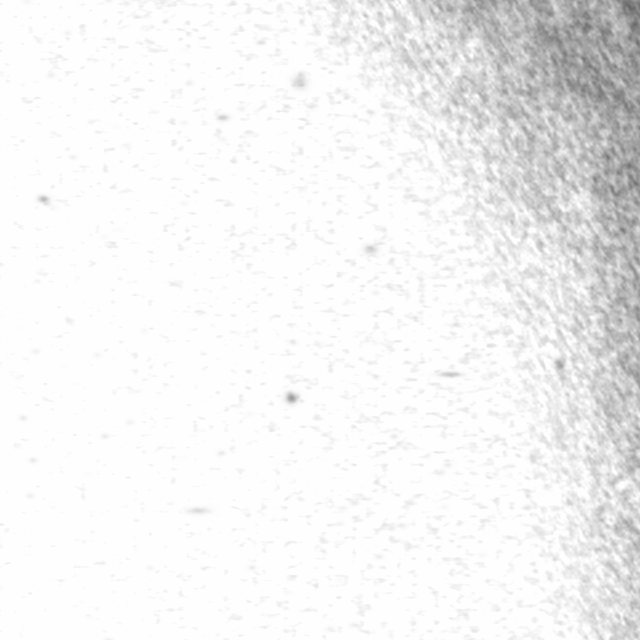
Reproduce this texture procedurally as a WebGL 2 fragment shader.

```glsl
#version 300 es
precision highp float;
// Grainy grey shade on white paper, deepening past a curved edge to the upper right.
// Stretched value noise gives flat flecks on the paper and slanted fibres in the
// shade; a clipped tone thins the flecks toward the left, and soft specks lie on top.
uniform vec2 u_resolution;
out vec4 fragColor;

float hash(vec2 p) {
    vec3 q = fract(p.xyx * vec3(0.1031, 0.1030, 0.0973));
    q += dot(q, q.yzx + 33.33);
    return fract((q.x + q.y) * q.z);
}

float noise(vec2 p) {
    vec2 cell = floor(p);
    vec2 f = fract(p);
    f = f * f * (3.0 - 2.0 * f);
    float low = mix(hash(cell), hash(cell + vec2(1, 0)), f.x);
    float high = mix(hash(cell + vec2(0, 1)), hash(cell + vec2(1, 1)), f.x);
    return mix(low, high, f.y);
}

// Two octaves, the second turned to hide the lattice
float grain(vec2 p) {
    vec2 turned = mat2(0.8, 0.6, -0.6, 0.8) * p;
    return 0.68 * noise(p + 11.0) + 0.32 * noise(turned * 1.7 + 170.0);
}

// Soft elliptical spot with a slightly ragged outline
float speck(vec2 uv, vec2 center, vec2 radius) {
    vec2 p = (uv - center) / radius;
    float ragged = 0.7 + 0.6 * noise(uv * 150.0 + 40.0);
    return exp(-dot(p, p) * ragged);
}

// Small faint spots, at most one in each cell of a jittered grid
float scatteredSpecks(vec2 uv) {
    float sum = 0.0;
    vec2 home = floor(uv * 22.0);
    for (int y = -1; y <= 1; y++) {
        for (int x = -1; x <= 1; x++) {
            vec2 cell = home + vec2(x, y);
            vec2 jitter = vec2(hash(cell + 31.0), hash(cell + 57.0));
            float strength = smoothstep(0.8, 1.0, hash(cell + 83.0));
            sum += strength * speck(uv, (cell + jitter) / 22.0, vec2(0.006, 0.004));
        }
    }
    return sum;
}

void main() {
    vec2 uv = gl_FragCoord.xy / u_resolution;

    // Signed horizontal distance past the curved edge of the shade
    float past = uv.x - (0.93 - 0.12 * uv.y - 0.29 * uv.y * uv.y * uv.y);

    // Broad tone: falls below zero on the paper, so only grain peaks show there
    float tone = 0.36 * smoothstep(-0.14, 0.4, past);
    tone += 0.05 * smoothstep(0.9, 1.0, uv.x);
    tone -= 0.025 * (1.0 - smoothstep(-0.2, 0.02, past));
    tone -= 0.075 * clamp(-past - 0.2, 0.0, 0.7);

    // Fibres run down to the right, along the edge
    vec2 fibre = vec2(dot(uv, vec2(0.55, -0.835)), dot(uv, vec2(0.835, 0.55)));
    float flecks = grain(uv * vec2(85.0, 150.0));
    float fibres = grain(fibre * vec2(78.0, 145.0) + 200.0);
    float inShade = smoothstep(-0.2, 0.1, past);
    float texture_ = mix(flecks, fibres, inShade) - 0.5;
    float dark = tone + texture_ * mix(0.27, 0.36, inShade);

    // Cloudy blotches and fine grit inside the shade
    dark += tone * 0.5 * (noise(fibre * vec2(14.0, 30.0) + 90.0) - 0.5);
    dark += 0.1 * inShade * (noise(uv * 240.0) - 0.5);
    dark = max(dark, 0.0);

    // Loose spots and the few prominent ones
    dark += 0.08 * scatteredSpecks(uv);
    dark += 0.38 * speck(uv, vec2(0.456, 0.378), vec2(0.009, 0.008));
    dark += 0.30 * speck(uv, vec2(0.875, 0.431), vec2(0.008, 0.010));
    dark += 0.26 * speck(uv, vec2(0.069, 0.689), vec2(0.008, 0.005));
    dark += 0.18 * speck(uv, vec2(0.349, 0.816), vec2(0.009, 0.005));
    dark += 0.17 * speck(uv, vec2(0.469, 0.872), vec2(0.010, 0.010));
    dark += 0.17 * speck(uv, vec2(0.580, 0.610), vec2(0.011, 0.007));
    dark += 0.20 * speck(uv, vec2(0.703, 0.415), vec2(0.018, 0.004));
    dark += 0.14 * speck(uv, vec2(0.310, 0.202), vec2(0.015, 0.005));
    dark += 0.18 * speck(uv, vec2(0.831, 0.853), vec2(0.010, 0.012));
    dark += 0.18 * speck(uv, vec2(0.951, 0.755), vec2(0.008, 0.010));

    fragColor = vec4(vec3(clamp(0.995 - dark, 0.0, 1.0)), 1.0);
}
```
